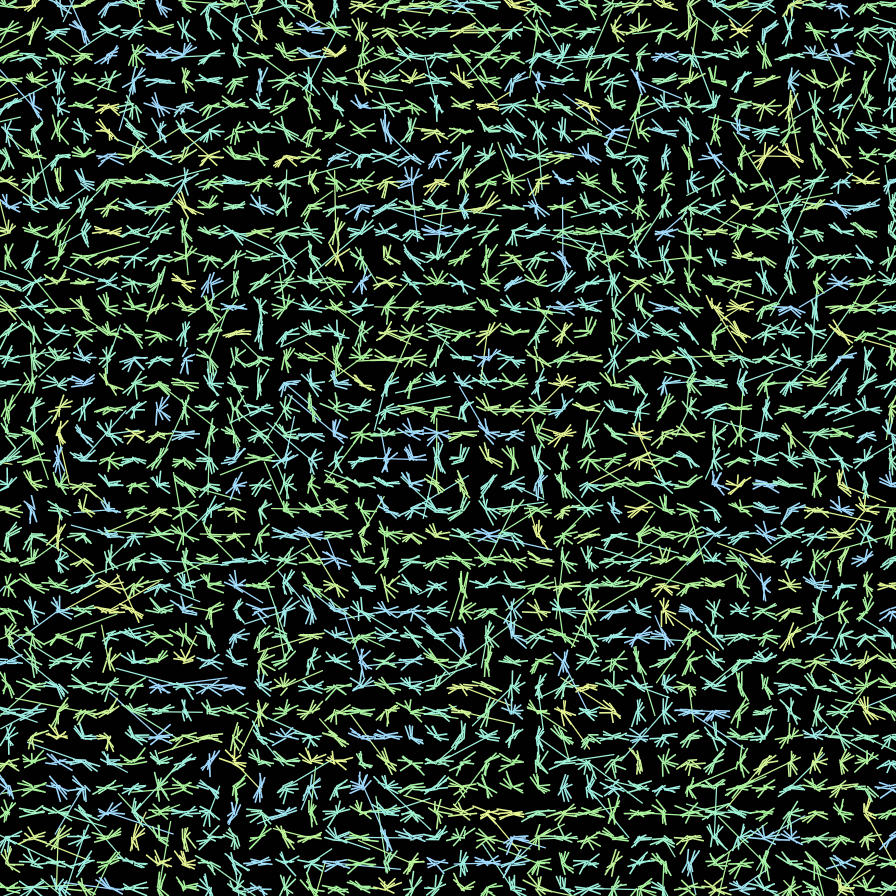
This pattern is drawn by a Shadertoy shader. Its source:

```glsl
float hash(vec2 cell, float seed) {
    return fract(sin(dot(cell, vec2(127.1, 311.7)) + seed * 74.7) * 43758.5453);
}

vec2 direction(float angle) {
    return vec2(cos(angle), sin(angle));
}

float segmentDistance(vec2 p, vec2 a, vec2 b) {
    vec2 ab = b - a;
    return length(p - a - ab * clamp(dot(p - a, ab) / dot(ab, ab), 0.0, 1.0));
}

// Pastel ramp: straw, leaf green, aqua, sky blue
vec3 strandColor(vec2 cell) {
    float t = 1.5 * (hash(cell, 1.0) + hash(cell, 2.0));
    vec3 color = mix(vec3(0.90, 0.96, 0.58), vec3(0.66, 0.95, 0.62), smoothstep(0.2, 1.2, t));
    color = mix(color, vec3(0.62, 0.95, 0.87), smoothstep(1.2, 1.9, t));
    return mix(color, vec3(0.63, 0.86, 1.0), smoothstep(1.9, 2.6, t));
}

// Mostly level, sometimes upright
float tuftAngle(vec2 cell) {
    float s = hash(cell, 3.0) * 2.0 - 1.0;
    return 1.6 * s * abs(s);
}

void mainImage(out vec4 fragColor, in vec2 fragCoord) {
    float scale = 35.5 / min(iResolution.x, iResolution.y);
    vec2 p = fragCoord * scale + 0.2;
    vec2 home = floor(p);
    vec3 color = vec3(0.005);

    // Long stray strands reaching over several cells
    for (int y = -3; y <= 3; y++)
    for (int x = -3; x <= 3; x++) {
        vec2 cell = home + vec2(x, y);
        if (hash(cell, 4.0) > 0.42) continue;
        vec2 root = cell + 0.5;
        float angle = tuftAngle(cell) + (hash(cell, 5.0) - 0.5) * 1.6
                    + 3.1416 * step(0.5, hash(cell, 6.0));
        vec2 tip = root + direction(angle) * mix(0.8, 2.8, hash(cell, 7.0));
        float d = segmentDistance(p, root, tip);
        color = mix(color, strandColor(cell), clamp(0.5 + (0.025 - d) / scale, 0.0, 1.0));
    }

    // Bent tufts: two opposed fans of short blades in every cell
    for (int y = -1; y <= 1; y++)
    for (int x = -1; x <= 1; x++) {
        vec2 cell = home + vec2(x, y);
        float angle = tuftAngle(cell);
        float bend = (hash(cell, 8.0) - 0.5) * 2.4;
        float spread = mix(0.4, 1.3, hash(cell, 9.0));
        float nearest = 9.0;
        for (int i = 0; i < 8; i++) {
            float k = float(i);
            float side = mod(k, 2.0);
            float fan = (floor(k / 2.0) / 3.0 - 0.5 + (hash(cell, 20.0 + k) - 0.5) * 0.4) * spread;
            vec2 jitter = vec2(hash(cell, 30.0 + k), hash(cell, 40.0 + k)) - 0.5;
            vec2 along = direction(angle + side * (3.1416 + bend) + fan);
            vec2 root = cell + 0.5 + jitter * 0.18;
            vec2 tip = root + along * mix(0.28, 0.62, hash(cell, 50.0 + k));
            nearest = min(nearest, segmentDistance(p, root, tip));
        }
        color = mix(color, strandColor(cell), clamp(0.5 + (0.032 - nearest) / scale, 0.0, 1.0));
    }

    fragColor = vec4(color, 1.0);
}
```
